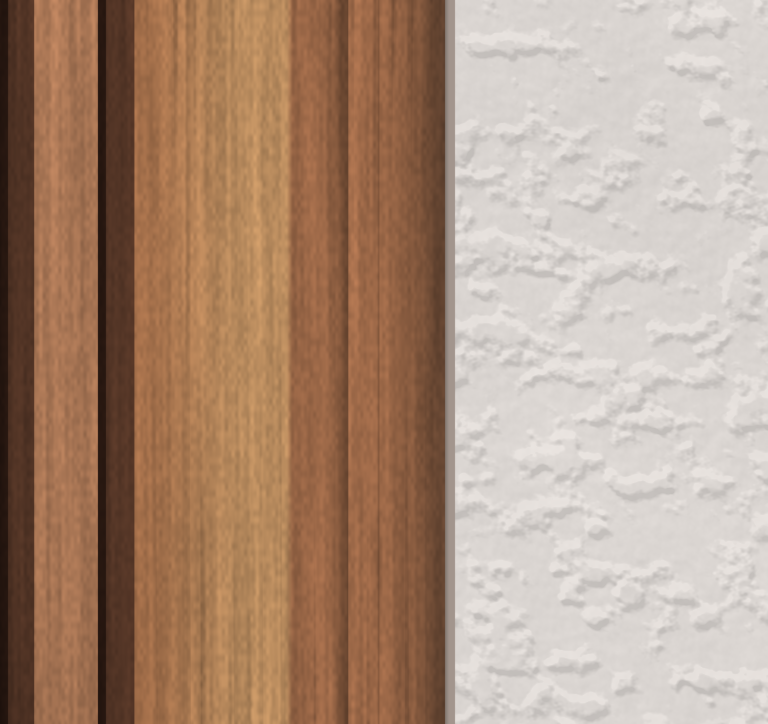
Write a WebGL 2 fragment shader that draws this texture.

```glsl
#version 300 es
precision highp float;
// Vertical wooden slats with dark grooves beside a rough pale plaster wall.

uniform vec2 u_resolution;
out vec4 outColor;

// Panel edges, as fractions of the canvas width
const float SLAT_L = 0.0445;
const float SLAT_R = 0.1275;
const float BOARD_L = 0.1750;
const float STEP_X = 0.3780;
const float GROOVE_X = 0.4535;
const float BOARD_R = 0.5795;
const float WALL_L = 0.5925;
const float SLOT_WIDTH = 0.0105;

// Colours
const vec3 SLOT_DARK = vec3(0.17, 0.10, 0.07);
const vec3 SLOT_BROWN = vec3(0.33, 0.21, 0.15);
const vec3 SLAT_WOOD = vec3(0.66, 0.46, 0.33);
const vec3 WARM_WOOD = vec3(0.62, 0.42, 0.28);
const vec3 GOLD_WOOD = vec3(0.73, 0.55, 0.37);
const vec3 MID_WOOD = vec3(0.60, 0.40, 0.275);
const vec3 SHADE_WOOD = vec3(0.34, 0.235, 0.17);
const vec3 TRIM_GREY = vec3(0.61, 0.56, 0.53);
const vec3 PLASTER = vec3(0.855, 0.835, 0.82);

// Texture strengths
const float GRAIN_GAIN = 0.30;
const float SPECKLE_GAIN = 0.13;
const float BUMP_GAIN = 0.16;
const float BUMP_SCALE = 30.0;
const vec2 LIGHT_OFFSET = vec2(-0.004, 0.008);

float hash(vec2 p) {
    return fract(sin(dot(p, vec2(127.1, 311.7))) * 43758.5453);
}

float noise(vec2 p) {
    vec2 i = floor(p), f = fract(p);
    f = f * f * (3.0 - 2.0 * f);
    return mix(mix(hash(i), hash(i + vec2(1, 0)), f.x),
               mix(hash(i + vec2(0, 1)), hash(i + vec2(1, 1)), f.x), f.y);
}

float fbm(vec2 p) {
    float sum = 0.0, amp = 0.53;
    for (int i = 0; i < 4; i++) {
        sum += amp * noise(p);
        p = mat2(1.6, 1.2, -1.2, 1.6) * p + 7.3;
        amp *= 0.5;
    }
    return sum;
}

// Antialiased step at an edge given as a width fraction
float edge(float at, float x) {
    float aa = 0.8 / u_resolution.x;
    return smoothstep(at - aa, at + aa, x);
}

// Long fibres, fine streaks and short pores; centred on zero
float woodGrain(vec2 p) {
    float bend = 0.006 * noise(p * vec2(6.0, 2.5));
    float x = p.x + bend;
    float fibres = noise(vec2(x * 75.0, p.y * 1.3)) - 0.5;
    float streaks = noise(vec2(x * 190.0, p.y * 5.0)) - 0.5;
    float pores = noise(p * vec2(230.0, 110.0)) - 0.5;
    float line = smoothstep(0.72, 0.95, noise(vec2(x * 110.0 + 31.0, p.y * 0.9)));
    return GRAIN_GAIN * (0.45 * fibres + 0.5 * streaks - 0.35 * line)
         + SPECKLE_GAIN * pores;
}

// Dark slot: black inner side, then a brown return
vec3 slot(float x, float start) {
    vec3 c = mix(SLOT_DARK, SLOT_BROWN, edge(start + SLOT_WIDTH, x));
    return c * (0.85 + 0.15 * smoothstep(start, start + 0.03, x));
}

// Broad board: gold centre, flat step, groove, and a shaded right side
vec3 board(float x) {
    vec3 c = mix(WARM_WOOD, GOLD_WOOD, smoothstep(BOARD_L, 0.33, x));
    c = mix(c, MID_WOOD, smoothstep(STEP_X - 0.006, STEP_X + 0.004, x));
    float beforeGroove = smoothstep(GROOVE_X - 0.022, GROOVE_X, x) * (1.0 - edge(GROOVE_X, x));
    c *= 1.0 - 0.32 * beforeGroove;
    c *= 1.0 + 0.07 * edge(GROOVE_X, x) * (1.0 - smoothstep(GROOVE_X, 0.49, x));
    c *= 1.0 - 0.15 * exp(-pow((x - 0.493) / 0.0015, 2.0));
    c = mix(c, SHADE_WOOD, 0.22 * smoothstep(0.49, 0.545, x));
    return mix(c, SHADE_WOOD, 0.85 * smoothstep(0.535, BOARD_R, x));
}

// Raised plaster blobs over a slow swell
float plasterHeight(vec2 p) {
    float blobs = smoothstep(0.48, 0.72, fbm(p * vec2(0.85, 1.1) * BUMP_SCALE));
    return blobs + 0.35 * fbm(p * BUMP_SCALE * 1.7);
}

vec3 plaster(vec2 p) {
    float slope = plasterHeight(p) - plasterHeight(p + LIGHT_OFFSET);
    float relief = clamp(slope, -0.65, 0.35) * BUMP_GAIN;
    float mottle = 0.04 * (fbm(p * 5.0) - 0.5) + 0.015 * (noise(p * 170.0) - 0.5);
    return PLASTER * (1.0 + relief + mottle);
}

void main() {
    float x = gl_FragCoord.x / u_resolution.x;
    vec2 p = gl_FragCoord.xy / u_resolution.y;

    // Wood, from left to right
    vec3 wood = slot(x, 0.0);
    wood = mix(wood, SLAT_WOOD, edge(SLAT_L, x));
    wood = mix(wood, slot(x, SLAT_R), edge(SLAT_R, x));
    wood = mix(wood, board(x), edge(BOARD_L, x));
    wood *= 1.0 + woodGrain(p) + 0.10 * (fbm(p * vec2(9.0, 3.0)) - 0.5);

    // Grey trim with a darker left lip, then the wall
    vec3 trim = TRIM_GREY * mix(0.86, 1.04, smoothstep(BOARD_R, BOARD_R + 0.006, x));
    vec3 color = mix(wood, trim, edge(BOARD_R, x));
    color = mix(color, plaster(p), edge(WALL_L, x));
    outColor = vec4(color, 1.0);
}
```
